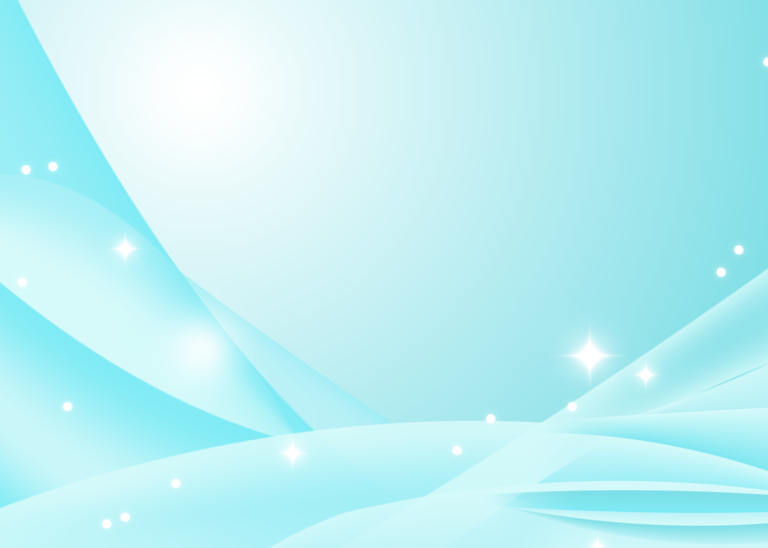
Write a Shadertoy shader that draws this background.

```glsl
#define WHITE vec3(1.0)
#define PALE  vec3(0.84, 0.98, 0.98)
#define MIST  vec3(0.74, 0.95, 0.97)
#define AQUA  vec3(0.50, 0.92, 0.96)
#define TEAL  vec3(0.49, 0.87, 0.90)
#define LIGHT_CENTRE vec2(0.364, 0.836)
#define LIGHT_REACH 1.12
#define DOT_RADIUS 0.011
#define DOTS 13
#define STARS 5

// Height at x of the parabola through three points
float arc(float x, vec2 a, vec2 b, vec2 c) {
    float s = (b.y - a.y) / (b.x - a.x);
    float t = (c.y - b.y) / (c.x - b.x);
    return a.y + s * (x - a.x) + (t - s) / (c.x - a.x) * (x - a.x) * (x - b.x);
}

// Antialiased coverage where d is positive
float cover(float d) {
    float w = max(fwidth(d), 1e-5);
    return smoothstep(-w, w, d);
}

// Blend a sheet with a vertical gradient between two heights
vec3 ribbon(vec3 col, float y, float top, float bottom, vec3 upper, vec3 lower, float alpha) {
    float t = clamp((top - y) / max(top - bottom, 0.001), 0.0, 1.0);
    return mix(col, mix(upper, lower, t), alpha * cover(top - y) * cover(y - bottom));
}

// Four-pointed sparkle with a soft halo
float sparkle(vec2 q) {
    vec2 a = sqrt(abs(q));
    return smoothstep(1.05, 0.25, a.x + a.y) + 0.65 * exp(-4.0 * dot(q, q));
}

vec3 drapes(vec3 col, vec2 p) {
    float edge = arc(p.x, vec2(0.023, 1.0), vec2(0.234, 0.505), vec2(0.417, 0.204));
    float sheet = arc(p.x, vec2(0.234, 0.505), vec2(0.39, 0.345), vec2(0.56, 0.182));
    float fold = arc(p.x, vec2(0.0, 0.682), vec2(0.12, 0.635), vec2(0.234, 0.505));
    float crease = arc(p.x, vec2(0.0, 0.485), vec2(0.17, 0.318), vec2(0.378, 0.195));

    // Thin sheet behind the main drape
    float veil = cover(p.x - 0.234) * cover(sheet - p.y);
    float rim = exp(-32.0 * max(sheet - p.y, 0.0));
    col = mix(col, mix(MIST, AQUA, 0.6 * rim), 0.75 * veil);

    // Main drape, deepest along its edge
    float inside = cover(edge - p.y);
    float depth = max(edge - p.y, 0.0);
    vec3 cloth = mix(MIST, AQUA, 0.4 + 0.6 * exp(-4.0 * depth));
    col = mix(col, cloth, inside);

    // Pale middle fold, returning to aqua at the drape edge
    float t = clamp((fold - p.y) / max(fold - crease, 0.02), 0.0, 1.0);
    vec3 silk = mix(mix(AQUA, MIST, 0.65), PALE, smoothstep(0.0, 0.65, t));
    silk = mix(silk, AQUA, 0.85 * exp(-11.0 * depth) * smoothstep(0.1, 0.28, p.x));
    col = mix(col, silk, inside * cover(fold - p.y));

    // Lower fold: aqua, pale, aqua
    float h = max(crease - p.y, 0.0);
    float band = smoothstep(0.0, 0.23, h) * (1.0 - smoothstep(0.25, 0.44, h));
    return mix(col, mix(AQUA, mix(MIST, PALE, 0.5), band), inside * cover(crease - p.y));
}

vec3 waves(vec3 col, vec2 p) {
    float x = p.x, y = p.y;
    // Broad wave crossing the foot of the canvas
    float wave = arc(x, vec2(0.0, 0.073), vec2(0.3, 0.19), vec2(0.69, 0.23));
    vec3 water = mix(PALE, mix(AQUA, MIST, 0.6), smoothstep(0.0, 0.14, wave - y));
    water = mix(water, PALE, 0.7 * smoothstep(0.09, 0.0, y) * smoothstep(0.45, 0.0, x));
    col = mix(col, water, 0.9 * cover(wave - y));

    // Diagonal band with a shaded core
    float top = arc(x, vec2(0.56, 0.1), vec2(0.703, 0.227), vec2(1.0, 0.51));
    float low = arc(x, vec2(0.58, 0.0), vec2(0.73, 0.145), vec2(1.0, 0.336));
    float t = clamp((top - y) / max(top - low, 0.01), 0.0, 1.0);
    float core = sin(3.14159 * t) * smoothstep(0.68, 0.95, x);
    vec3 beam = mix(PALE, TEAL, 0.75 * core);
    col = mix(col, beam, 0.85 * cover(top - y) * cover(y - low));

    // Overlapping sheets on the right
    float rise = arc(x, vec2(0.72, 0.2), vec2(0.846, 0.25), vec2(1.0, 0.336));
    float shelf = arc(x, vec2(0.7, 0.23), vec2(0.85, 0.245), vec2(1.0, 0.257));
    float slope = arc(x, vec2(0.72, 0.21), vec2(0.86, 0.19), vec2(1.0, 0.14));
    float crest = arc(x, vec2(0.5, 0.08), vec2(0.73, 0.12), vec2(1.0, 0.105));
    float right = smoothstep(0.68, 0.84, x);
    col = ribbon(col, y, rise, shelf, PALE, MIST, 0.9 * right);
    col = ribbon(col, y, shelf, slope, PALE, mix(AQUA, TEAL, 0.3), right);
    col = ribbon(col, y, slope, crest, PALE, mix(AQUA, MIST, 0.4), 0.85 * right);

    // Foreground hump and the slim ribbons beneath it
    float hump = arc(x, vec2(0.35, 0.0), vec2(0.45, 0.065), vec2(0.6, 0.1));
    float under = arc(x, vec2(0.56, 0.09), vec2(0.78, 0.105), vec2(1.0, 0.097));
    float strip = arc(x, vec2(0.66, 0.075), vec2(0.82, 0.065), vec2(1.0, 0.065));
    float lip = arc(x, vec2(0.66, 0.075), vec2(0.82, 0.045), vec2(1.0, 0.045));
    float base = arc(x, vec2(0.66, 0.075), vec2(0.82, 0.02), vec2(1.0, 0.01));
    float tail = smoothstep(0.62, 0.76, x);
    col = ribbon(col, y, min(hump, crest), -0.02, PALE, MIST, 0.85 * (1.0 - tail));
    col = ribbon(col, y, under, -0.02, MIST, PALE, 0.9 * tail);
    col = ribbon(col, y, crest, under, PALE, PALE, 0.95 * smoothstep(0.5, 0.6, x));
    col = ribbon(col, y, under, strip, TEAL, AQUA, tail);
    col = ribbon(col, y, strip, lip, MIST, PALE, tail);
    return ribbon(col, y, lip, base, TEAL, MIST, tail);
}

void mainImage(out vec4 fragColor, in vec2 fragCoord) {
    vec2 uv = fragCoord / iResolution.xy;
    vec2 aspect = vec2(iResolution.x / iResolution.y, 1.0);
    float d = length(uv * aspect - LIGHT_CENTRE) / LIGHT_REACH;
    vec3 col = mix(WHITE, TEAL, clamp(d * smoothstep(-0.12, 0.18, d), 0.0, 1.0));
    col = waves(drapes(col, uv), uv);

    // Lights: soft bloom, sparkles (x, y, size), then dots
    vec2 q = (uv - vec2(0.264, 0.364)) * aspect;
    float glow = 0.85 * exp(-260.0 * dot(q, q));
    vec3 stars[STARS] = vec3[STARS](vec3(0.768, 0.351, 0.085), vec3(0.841, 0.316, 0.042),
        vec3(0.163, 0.546, 0.048), vec3(0.381, 0.173, 0.046), vec3(0.778, 0.004, 0.03));
    for (int i = 0; i < STARS; i++)
        glow = max(glow, sparkle((uv - stars[i].xy) * aspect / stars[i].z));
    vec2 dots[DOTS] = vec2[DOTS](vec2(0.034, 0.69), vec2(0.069, 0.696), vec2(0.029, 0.485),
        vec2(0.088, 0.258), vec2(0.229, 0.118), vec2(0.139, 0.044), vec2(0.163, 0.056),
        vec2(0.595, 0.178), vec2(0.639, 0.236), vec2(0.745, 0.258), vec2(0.939, 0.503),
        vec2(0.962, 0.544), vec2(1.0, 0.887));
    for (int i = 0; i < DOTS; i++) {
        float r = length((uv - dots[i]) * aspect) / DOT_RADIUS;
        glow = max(glow, smoothstep(1.0, 0.4, r) + 0.4 * exp(-r * r));
    }
    fragColor = vec4(mix(col, WHITE, clamp(glow, 0.0, 1.0)), 1.0);
}
```
